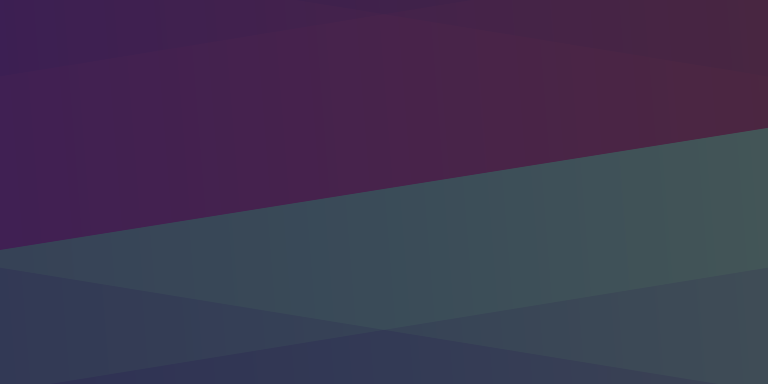
Write a Shadertoy shader that draws this background.

```glsl
// Two dim colour fields, plum above and slate below, split by a slanted edge.
// Each field is a near-horizontal gradient, and pairs of crossing half-planes
// tint its outer side to form faint overlapping facets.

// Edge geometry, in fractions of the canvas
const float EDGE_SLOPE = 0.318;
const float EDGE_MID = 0.508;
const float FACET_SLOPE = 0.324;
const float UPPER_CROSSING = 0.963;
const float LOWER_CROSSING = 0.141;
const float GRADIENT_TILT = 0.04;

// Gradient colours from left to right
const vec3 PLUM_LEFT = vec3(0.250, 0.125, 0.325);
const vec3 PLUM_MID = vec3(0.280, 0.137, 0.295);
const vec3 PLUM_RIGHT = vec3(0.296, 0.151, 0.256);
const vec3 SLATE_LEFT = vec3(0.212, 0.258, 0.338);
const vec3 SLATE_MID = vec3(0.228, 0.296, 0.345);
const vec3 SLATE_RIGHT = vec3(0.262, 0.334, 0.342);

// Colour change added by each facet
const vec3 UPPER_TINT = vec3(-0.015, -0.003, 0.000);
const vec3 LOWER_TINT = vec3(-0.014, -0.034, -0.006);

// Three-stop gradient with its middle colour at t = 0.5
vec3 gradient(vec3 left, vec3 middle, vec3 right, float t) {
    vec3 firstHalf = mix(left, middle, clamp(2.0 * t, 0.0, 1.0));
    return mix(firstHalf, right, clamp(2.0 * t - 1.0, 0.0, 1.0));
}

// Smooth coverage of the area above a line through (0.5, midHeight)
float above(vec2 uv, float midHeight, float slope) {
    float height = uv.y - midHeight - slope * (uv.x - 0.5);
    vec2 pixel = 1.0 / iResolution.xy;
    float halfWidth = 0.5 * (pixel.y + abs(slope) * pixel.x);
    return smoothstep(-halfWidth, halfWidth, height);
}

void mainImage(out vec4 fragColor, in vec2 fragCoord) {
    vec2 uv = fragCoord / iResolution.xy;
    float t = uv.x + GRADIENT_TILT * (uv.y - 0.5);

    vec3 plum = gradient(PLUM_LEFT, PLUM_MID, PLUM_RIGHT, t);
    vec3 slate = gradient(SLATE_LEFT, SLATE_MID, SLATE_RIGHT, t);

    // Mirrored facets overlap beyond each crossing
    for (int i = 0; i < 2; i++) {
        float slope = FACET_SLOPE * (i == 0 ? 1.0 : -1.0);
        plum += UPPER_TINT * above(uv, UPPER_CROSSING, slope);
        slate += LOWER_TINT * (1.0 - above(uv, LOWER_CROSSING, slope));
    }

    // Main dividing edge
    vec3 color = mix(slate, plum, above(uv, EDGE_MID, EDGE_SLOPE));
    fragColor = vec4(color, 1.0);
}
```
